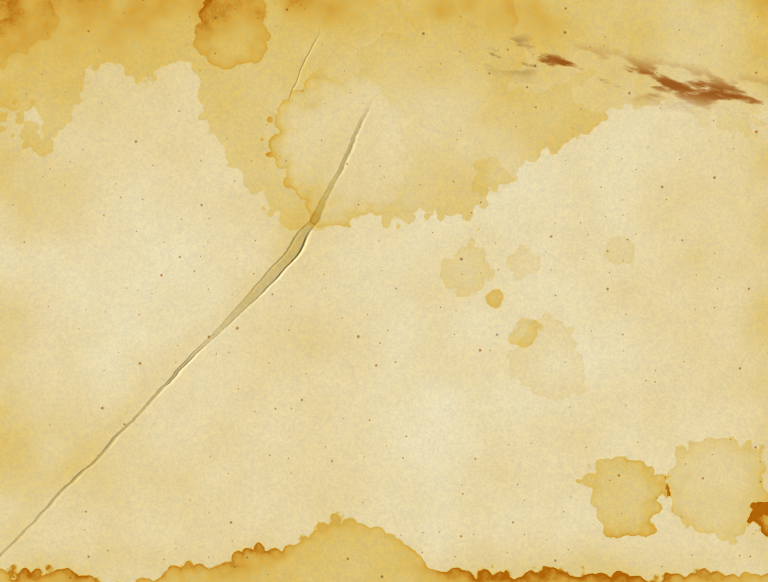
Write a Shadertoy shader that draws this texture.

```glsl
// Aged parchment with tide-marked stains, a diagonal fold, rust smears and specks.

// Paper tones, from clean to deeply stained
const vec3 TONES[6] = vec3[6](
    vec3(0.91, 0.85, 0.67), vec3(0.89, 0.81, 0.59), vec3(0.87, 0.77, 0.48),
    vec3(0.86, 0.73, 0.37), vec3(0.83, 0.64, 0.24), vec3(0.72, 0.45, 0.08));
const vec3 RUST = vec3(0.56, 0.27, 0.03);
const vec3 SOOT = vec3(0.42, 0.31, 0.14);
const float GRAIN_SCALE = 330.0;
const float GRAIN_CONTRAST = 0.11;
const float LOBE_SCALE = 44.0;
const float LOBE_DEPTH = 0.022;
const float RIM_WIDTH = 0.017;
const float SPECK_CELL = 0.032;
const vec3 RING = vec3(0.593, 0.746, 0.118);   // centre, radius

// Separate stains: centre, radius, depth
const int STAIN_COUNT = 11;
const vec4 STAINS[STAIN_COUNT] = vec4[STAIN_COUNT](
    vec4(0.404, 0.935, 0.066, 0.9), vec4(1.074, 0.143, 0.068, 1.9),
    vec4(1.24, 0.17, 0.085, 1.0), vec4(0.807, 0.537, 0.04, 0.8),
    vec4(0.904, 0.545, 0.034, 0.8), vec4(0.953, 0.375, 0.068, 0.6),
    vec4(0.899, 0.428, 0.022, 1.5), vec4(0.847, 0.488, 0.015, 2.0),
    vec4(0.85, 0.69, 0.035, 0.5), vec4(1.07, 0.57, 0.028, 0.6),
    vec4(1.32, 0.105, 0.028, 2.6));

float hash(vec2 p) {
    vec3 q = fract(vec3(p.xyx) * 0.1031);
    q += dot(q, q.yzx + 33.33);
    return fract((q.x + q.y) * q.z);
}

float noise(vec2 p) {
    vec2 i = floor(p), f = fract(p);
    f = f * f * (3.0 - 2.0 * f);
    return mix(mix(hash(i), hash(i + vec2(1, 0)), f.x),
               mix(hash(i + vec2(0, 1)), hash(i + vec2(1, 1)), f.x), f.y);
}

float fbm(vec2 p) {
    float sum = 0.0, amp = 0.5;
    for (int i = 0; i < 5; i++) {
        sum += amp * noise(p);
        p = mat2(1.6, 1.2, -1.2, 1.6) * p + 17.3;
        amp *= 0.5;
    }
    return sum / 0.97;
}

// Distance to the nearest scattered point
float cells(vec2 p) {
    float nearest = 2.0;
    for (int i = 0; i < 9; i++) {
        vec2 c = floor(p) + vec2(i % 3, i / 3) - 1.0;
        nearest = min(nearest, length(c + vec2(hash(c), hash(c + 41.7)) - p));
    }
    return nearest;
}

float bump(float x, float w) { return exp(-x * x / (w * w)); }

// Depth of a stain; d is the distance inward from its edge
float stain(float d, float fill, float rim) {
    float soft = max(0.003, 1.0 / iResolution.y);
    return smoothstep(-soft, soft, d) * (fill + rim * exp(-max(d, 0.0) / RIM_WIDTH));
}

// Dark groove with a lit lip on its right
float crease(float d) {
    float w = max(0.0014, 0.6 / iResolution.y);
    return 0.15 * bump(d - 2.0 * w, 1.5 * w) - 0.35 * bump(d, w);
}

void mainImage(out vec4 fragColor, in vec2 fragCoord) {
    float pixel = 1.0 / iResolution.y, width = iResolution.x * pixel;
    vec2 p = fragCoord * pixel;
    float cloud = fbm(p * 4.0 + 3.0), detail = fbm(p * 16.0 + 9.0);
    float wobble = LOBE_DEPTH * (0.5 - cells(p * LOBE_SCALE)) + 0.08 * (detail - 0.5);
    float patchy = smoothstep(0.25, 0.75, fbm(p * 9.0 + 21.0));

    // Mottled sheet, darker towards its borders
    float border = min(min(p.x, width - p.x), min(p.y, 1.0 - p.y));
    float tone = 0.25 + 2.6 * (cloud - 0.5) + 1.1 * (detail - 0.5);
    tone += 0.4 * smoothstep(0.45, 0.0, p.x) + 1.3 * patchy * smoothstep(0.09, 0.0, border);

    // Broad wash along the top, with a pale ring cut out of it
    float washEdge = 0.76 + 0.12 * smoothstep(0.08, 0.16, p.x) - 0.24 * smoothstep(0.3, 0.45, p.x)
                   + 0.16 * smoothstep(0.8, 1.06, p.x);
    float ring = RING.z - length(p - RING.xy) + wobble;
    float outside = smoothstep(0.003, -0.003, ring);
    float wash = stain((p.y - washEdge) * 0.7 + wobble * 1.3, 1.3 + 0.7 * patchy, 0.5);
    wash *= 1.0 - 0.35 * smoothstep(0.0, 0.012, cloud - 0.52 + wobble);
    tone += wash * mix(0.2, 1.0, outside) * (1.0 - 0.5 * smoothstep(1.0, 1.2, p.x));
    tone += 1.2 * smoothstep(0.78, 1.02, p.y) * (0.3 + cloud) * outside;
    tone += 0.7 * smoothstep(0.35, 0.0, length(p - vec2(0, 1))) * patchy;
    float ringSide = smoothstep(0.12, -0.1, p.x - RING.x + 0.5 * (p.y - RING.y));
    tone += stain(ring, 0.2, 1.1 + 2.6 * ringSide * (0.4 + patchy));

    // Scattered stains, then a scalloped tide mark along the bottom
    for (int i = 0; i < STAIN_COUNT; i++) {
        vec4 s = STAINS[i];
        float d = s.z - length(p - s.xy) + wobble * min(1.0, s.z / 0.04);
        tone += s.w * stain(d, 0.7, 0.6 + patchy);
    }
    float tide = 0.004 + 0.1 * bump(p.x - 0.6, 0.13) + 0.03 * bump(p.x - 0.38, 0.13)
               + 0.022 * bump(p.x, 0.08) + 0.012 * bump(p.x - 0.95, 0.12);
    tone += stain(tide - p.y + wobble * 0.8, 1.6, 1.7 + 1.2 * patchy);

    // Diagonal fold with a worn band, and a short fold at the top
    float bend = p.y - 0.59;
    bend = 0.5 * (bend + sqrt(bend * bend + 0.002));
    float foldX = p.y - 0.05 - 0.58 * bend + 0.025 * (fbm(vec2(p.y * 18.0, 2)) - 0.5);
    float fold = (p.x - foldX) * 0.72, foldMask = smoothstep(0.85, 0.72, p.y);
    float bandWidth = 0.003 + 0.015 * bump(p.y - 0.54, 0.1);
    float band = foldMask * smoothstep(-bandWidth - 0.002, -bandWidth, fold) * smoothstep(0.001, -0.001, fold);
    tone += 0.9 * band + 0.5 * foldMask * bump(fold + 0.02, 0.02);
    float light = crease(fold) * (0.3 + 0.7 * smoothstep(0.2, 0.55, p.y));
    light = foldMask * (light + 0.35 * crease(fold + bandWidth)) * (0.2 + 1.5 * patchy) - 0.08 * band;
    float topFold = p.x - 0.5 - 0.38 * (p.y - 0.83) + 0.02 * (detail - 0.5);
    light += 0.6 * crease(topFold) * smoothstep(0.82, 0.85, p.y) * smoothstep(0.96, 0.91, p.y);

    // Tone ramp and paper grain
    vec2 fiber = mat2(0.8, 0.6, -0.6, 0.8) * p * GRAIN_SCALE;
    float grain = 0.7 * noise(fiber) + 0.3 * noise(fiber * 0.45) - 0.5;
    tone = clamp(tone + 0.9 * grain, -0.7, 5.3);
    int k = int(clamp(tone, 0.0, 4.0));
    vec3 color = mix(TONES[k], TONES[k + 1], tone - float(k));
    color *= 1.0 + light + GRAIN_CONTRAST * grain;

    // Rust and soot dragged across the upper right
    float drag = p.y - 0.915 + 0.19 * (p.x - 0.84);
    float streak = fbm(vec2(p.x * 20.0, drag * 55.0) + 5.0);
    float smear = smoothstep(0.45, 0.68, streak) * bump(drag, 0.026) * smoothstep(0.79, 0.86, p.x);
    color = mix(color, mix(SOOT, RUST, smoothstep(0.86, 0.96, p.x)), 0.85 * smear);

    // Specks
    vec2 cell = floor(p / SPECK_CELL);
    float pick = hash(cell + 71.0);
    vec2 center = (cell + 0.15 + 0.7 * vec2(hash(cell + 5.0), hash(cell + 13.0))) * SPECK_CELL;
    float radius = mix(0.0006, 0.0024, pow(hash(cell + 29.0), 4.0));
    float speck = smoothstep(radius + pixel, radius - pixel, length(p - center)) * step(0.76, pick);
    color = mix(color, mix(SOOT, RUST, step(0.86, pick)), 0.6 * speck);
    fragColor = vec4(clamp(color, 0.0, 1.0), 1.0);
}
```
